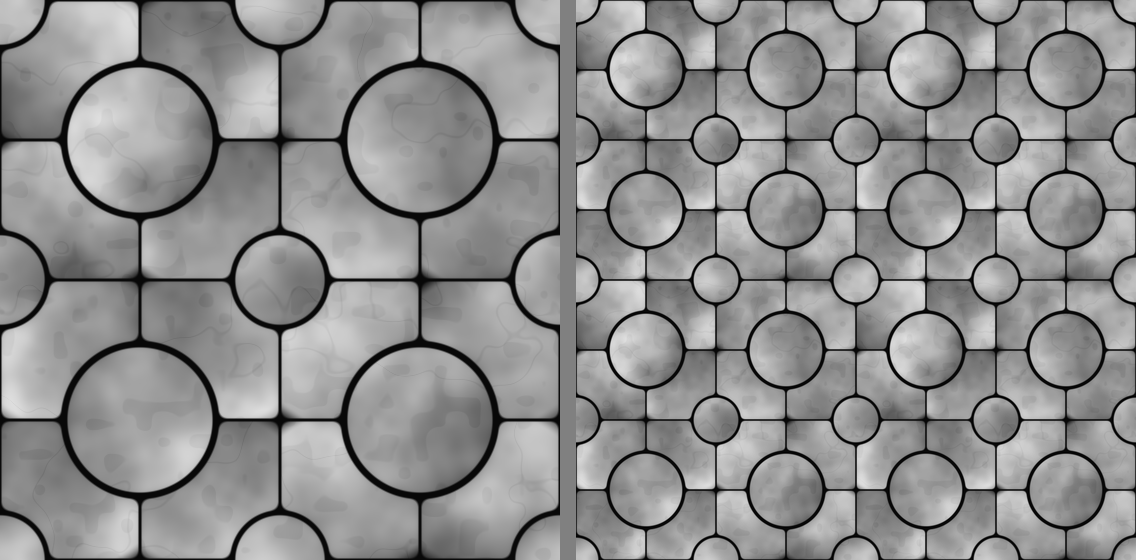
Left, the tile; right, the same tile 2 across and 2 down.
Give the GLSL for this pattern, as a three.js fragment shader.

```glsl
// Grey stone tiles in a square grid, with large and small discs set on alternate crossings.
// Black joints come from distance functions with smooth fillets; every piece gets its own
// gradient, clouds and faint veins in local coordinates, and piece ids wrap so that it tiles.
#define CELLS 4.0          // grid squares across and down, even
#define BIG_RADIUS 0.542   // lengths below are in grid squares
#define SMALL_RADIUS 0.338
#define BIG_RING 0.020     // half widths of the joints
#define SMALL_RING 0.015
#define GRID_LINE 0.007
#define FILLET 0.065
#define SOFTNESS 0.012
#define BASE_GREY 0.635
#define GRADIENT 0.27
#define CLOUDS 0.40
#define SOOT_SIZE 0.17

varying vec2 vUv;

float hash(vec2 p) {
  vec3 q = fract(vec3(p.xyx) * 0.1031);
  q += dot(q, q.yzx + 33.33);
  return fract((q.x + q.y) * q.z);
}

float noise(vec2 p) {
  vec2 i = floor(p), f = fract(p);
  f = f * f * (3.0 - 2.0 * f);
  return mix(mix(hash(i), hash(i + vec2(1.0, 0.0)), f.x),
             mix(hash(i + vec2(0.0, 1.0)), hash(i + 1.0), f.x), f.y);
}

float fbm(vec2 p) {
  float sum = 0.0, weight = 0.55;
  for (int i = 0; i < 3; i++) {
    sum += weight * noise(p);
    p = mat2(0.8, 0.6, -0.6, 0.8) * p * 2.1 + 17.3;
    weight *= 0.45;
  }
  return sum / 0.91;
}

float smoothMin(float a, float b, float k) {
  float h = max(k - abs(a - b), 0.0) / k;
  return min(a, b) - h * h * k * 0.25;
}

// Grey of one piece, from its wrapped id and the position around its centre
float stone(vec2 local, vec2 id) {
  vec2 seed = 40.0 * vec2(hash(id * 7.3 + 3.1), hash(id * 5.9 + 11.7));
  float angle = 6.2832 * hash(id * 9.1 + 5.3);
  float grey = BASE_GREY + 0.05 * (hash(id * 4.7 + 23.0) - 0.5);
  grey += GRADIENT * dot(local, vec2(cos(angle), sin(angle)));
  grey += CLOUDS * (fbm(local * 2.3 + seed) - 0.5);

  // Faint stains and hairline veins
  float stain = smoothstep(0.70, 0.78, noise(local * 8.0 + seed.yx));
  float vein = abs(fbm(local * 1.7 + seed.yx + 9.0) - 0.5);
  grey -= 0.035 * stain;
  grey -= 0.035 * (1.0 - smoothstep(0.0, 0.012, vein));
  return clamp(grey, 0.36, 0.87);
}

void main() {
  vec2 g = vUv * CELLS;

  // Nearest disc of each size: large on odd crossings, small on even ones
  vec2 bigCentre = 2.0 * floor(g * 0.5) + 1.0;
  vec2 smallCentre = 2.0 * floor(g * 0.5 + 0.5);
  float bigDist = length(g - bigCentre) - BIG_RADIUS;
  float smallDist = length(g - smallCentre) - SMALL_RADIUS;

  // Piece under this point
  vec2 centre = floor(g) + 0.5;
  if (bigDist < 0.0) centre = bigCentre;
  if (smallDist < 0.0) centre = smallCentre;
  vec2 id = mod(centre, CELLS);
  float grey = stone(g - centre, id);

  // Uneven dark corners where four tiles meet without a disc
  vec2 crossing = floor(g + 0.5);
  vec2 q = abs(g - crossing);
  float open = mod(crossing.x + crossing.y, 2.0);
  float wear = hash(id * 6.1 + mod(crossing, CELLS) * 13.7);
  float soot = 1.0 - smoothstep(0.0, SOOT_SIZE, q.x * 0.8 + q.y * 1.2);
  grey *= 1.0 - open * soot * mix(0.15, 0.95, wear);

  // Joints: grid lines stop at the discs and widen where they meet the rings
  float rings = min(abs(bigDist) - BIG_RING, abs(smallDist) - SMALL_RING);
  float lines = smoothMin(q.x, q.y, FILLET) - GRID_LINE;
  float joint = min(bigDist, smallDist) < 0.0 ? rings : smoothMin(rings, lines, FILLET);
  float surface = smoothstep(-0.4 * SOFTNESS, SOFTNESS, joint);
  grey *= 1.0 - 0.12 * exp(-max(joint, 0.0) * 45.0);

  gl_FragColor = vec4(vec3(mix(0.03, grey, surface)), 1.0);
}
```
